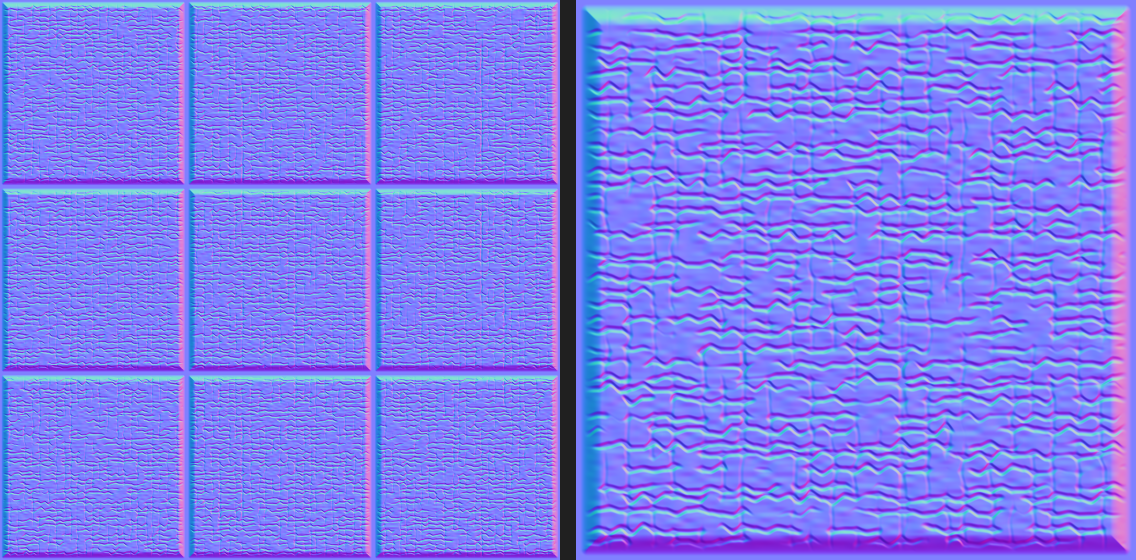
Left: the whole. Right: its middle third, enlarged.
This texture map is drawn by a WebGL 2 fragment shader. Its source:

```glsl
#version 300 es
precision highp float;
// Tangent-space normal map of a 3 by 3 grid of bevelled pads covered in coarse woven linen.

uniform vec2 u_resolution;
out vec4 fragColor;

const float TILES = 3.0;
const vec2 THREADS = vec2(75.0, 123.0);   // columns and rows over the canvas
const float PAD_HEIGHT = 0.0094;
const float WEAVE_DEPTH = 0.0017;
const float FIBRE_DEPTH = 0.0009;
const float SLOPE_STEP = 0.0007;
const int SAMPLES = 2;

float hash(vec2 p) {
    vec3 q = fract(vec3(p.xyx) * 0.1031);
    q += dot(q, q.yzx + 33.33);
    return fract((q.x + q.y) * q.z);
}

// Smooth noise along one axis, independent for every lane
float laneNoise(float x, float lane) {
    float i = floor(x);
    float f = fract(x);
    return mix(hash(vec2(i, lane)), hash(vec2(i + 1.0, lane)), f * f * (3.0 - 2.0 * f));
}

float noise(vec2 p) {
    float f = fract(p.y);
    float lane = floor(p.y);
    return mix(laneNoise(p.x, lane), laneNoise(p.x, lane + 1.0), f * f * (3.0 - 2.0 * f));
}

// Signed distance to a rounded square, negative inside
float roundedSquare(vec2 p, float halfSize, float radius) {
    vec2 q = abs(p) - halfSize + radius;
    return length(max(q, 0.0)) + min(max(q.x, q.y), 0.0) - radius;
}

// Irregular, wavering gaps between parallel threads: 0 on a thread, 1 in a gap
float threadGaps(float along, float across, float width, float wobble, float seed) {
    float cell = floor(across);
    float gap = 0.0;
    for (int k = -1; k <= 1; k++) {
        float id = cell + float(k);
        float lane = id + seed;
        float centre = id + 0.5 + 0.5 * (hash(vec2(lane, 7.0)) - 0.5);
        centre += wobble * (laneNoise(along, lane + 200.0) - 0.5);
        float strength = smoothstep(0.05, 0.6, laneNoise(along * 0.45, lane + 400.0));
        float d = (across - centre) / width;
        gap = max(gap, strength * exp(-d * d));
    }
    return gap;
}

// A few long upright creases where a warp thread runs loose
float looseWarp(vec2 p, float seed) {
    float id = floor(p.x);
    float chosen = step(0.9, hash(vec2(id, seed)));
    float run = smoothstep(0.5, 0.6, laneNoise(p.y, id + seed));
    float d = (fract(p.x) - 0.5) / 0.13;
    return chosen * run * exp(-d * d);
}

float surfaceHeight(vec2 uv) {
    // Raised pad with a soft bevel
    vec2 local = fract(uv * TILES) - 0.5;
    float inside = -roundedSquare(local, 0.5, 0.02);
    float pad = smoothstep(0.008, 0.046, inside);

    // Crossing gaps add up, which rounds the corners of the cells between them
    vec2 p = uv * THREADS;
    float rowGap = threadGaps(p.x * 2.0, p.y, 0.22, 0.6, 11.0);
    float columnGap = threadGaps(p.y * 0.8, p.x, 0.14, 0.25, 611.0);
    float crease = looseWarp(vec2(p.x, uv.y * 9.0), 37.0);
    float gaps = rowGap + 0.45 * columnGap + 0.4 * crease;
    float weave = -WEAVE_DEPTH * smoothstep(0.2, 1.0, gaps);
    float fibres = FIBRE_DEPTH * noise(uv * vec2(130.0, 290.0));

    float clothMask = smoothstep(0.014, 0.036, inside);
    return PAD_HEIGHT * pad + clothMask * (weave + fibres);
}

vec3 surfaceNormal(vec2 uv, float e) {
    float dx = surfaceHeight(uv + vec2(e, 0.0)) - surfaceHeight(uv - vec2(e, 0.0));
    float dy = surfaceHeight(uv + vec2(0.0, e)) - surfaceHeight(uv - vec2(0.0, e));
    return normalize(vec3(-dx, -dy, 2.0 * e));
}

void main() {
    // Average several normals in each pixel to smooth the fine threads
    vec3 total = vec3(0.0);
    for (int j = 0; j < SAMPLES; j++) {
        for (int i = 0; i < SAMPLES; i++) {
            vec2 offset = (vec2(i, j) + 0.5) / float(SAMPLES) - 0.5;
            total += surfaceNormal((gl_FragCoord.xy + offset) / u_resolution, SLOPE_STEP);
        }
    }
    vec3 normal = total / float(SAMPLES * SAMPLES);
    fragColor = vec4(normal * 0.5 + 0.5, 1.0);
}
```
